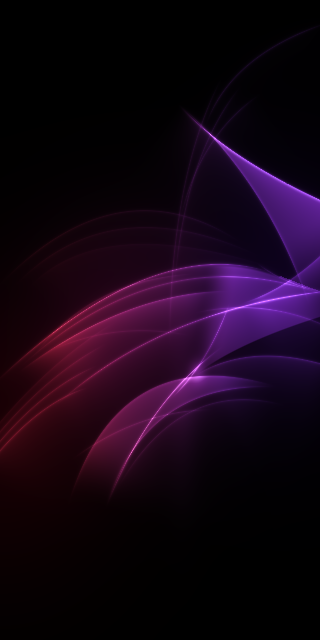
This background is drawn by a WebGL 1 fragment shader. Its source:

```glsl
precision highp float;
// Luminous silk veils sweeping over a dark ground, crimson to violet.
// Each edge is a quadratic Bezier: its signed distance gives a thin bright
// line and a soft veil on one side; pairs of edges enclose filled sheets.
uniform vec2 u_resolution;

const vec3 CRIMSON = vec3(0.74, 0.16, 0.28);
const vec3 MAGENTA = vec3(0.6, 0.18, 0.55);
const vec3 VIOLET = vec3(0.58, 0.21, 0.88);
const float EXPOSURE = 0.73;
const float LINE_WIDTH = 0.0027;
const float VEIL_DEPTH = 0.085;

vec2 bezier(vec2 a, vec2 b, vec2 c, float t) {
  return mix(mix(a, b, t), mix(b, c, t), t);
}

// Signed distance (positive right of travel) and parameter of nearest point
vec2 curve(vec2 p, vec2 a, vec2 b, vec2 c) {
  vec2 e = b - a, f = a - 2.0 * b + c, g = a - p;
  float k = 1.0 / dot(f, f);
  float kx = k * dot(e, f);
  float ky = k * (2.0 * dot(e, e) + dot(g, f)) / 3.0;
  float r = ky - kx * kx;
  float q = kx * (2.0 * kx * kx - 3.0 * ky) + k * dot(g, e);
  float h = q * q + 4.0 * r * r * r;
  float t;
  if (h >= 0.0) {
    vec2 x = 0.5 * (vec2(1.0, -1.0) * sqrt(h) - q);
    vec2 roots = sign(x) * pow(abs(x), vec2(1.0 / 3.0));
    t = clamp(roots.x + roots.y - kx, 0.0, 1.0);
  } else {
    float z = sqrt(-r);
    float v = acos(clamp(q / (2.0 * r * z), -1.0, 1.0)) / 3.0;
    float m = cos(v), n = sin(v) * sqrt(3.0);
    vec2 s = clamp(vec2(m + m, -n - m) * z - kx, 0.0, 1.0);
    t = distance(p, bezier(a, b, c, s.x)) < distance(p, bezier(a, b, c, s.y)) ? s.x : s.y;
  }
  vec2 away = p - bezier(a, b, c, t);
  vec2 along = mix(e, c - b, t);
  float side = along.y * away.x - along.x * away.y;
  return vec2(side < 0.0 ? -length(away) : length(away), t);
}

float taper(float t, float ends) {
  return smoothstep(0.0, ends, t) * smoothstep(0.0, ends, 1.0 - t);
}

// Bright line with a halo, and a veil fading away from it
float strand(vec2 p, vec2 a, vec2 b, vec2 c, float line, float veil) {
  vec2 k = curve(p, a, b, c);
  float d = abs(k.x);
  float glow = line * (exp(-d / LINE_WIDTH) + 0.13 * exp(-d / (5.0 * LINE_WIDTH)));
  float fill = veil * smoothstep(-LINE_WIDTH, LINE_WIDTH, k.x) * exp(-d / VEIL_DEPTH);
  return taper(k.y, 0.22) * (glow + fill);
}

// Filled area between two edges, brighter towards the first
float sheet(vec2 first, vec2 second, float soft) {
  float inside = smoothstep(-soft, soft, first.x) * smoothstep(-LINE_WIDTH, LINE_WIDTH, -second.x);
  float across = clamp(first.x / (abs(first.x) + abs(second.x) + 0.001), 0.0, 1.0);
  return inside * mix(1.0, 0.65, across) * taper(second.y, 0.3);
}

float haze(vec2 p, vec2 center, vec2 radius) {
  vec2 q = (p - center) / radius;
  return exp(-dot(q, q));
}

vec3 tint(float x) {
  return mix(mix(CRIMSON, MAGENTA, smoothstep(0.12, 0.52, x)), VIOLET, smoothstep(0.45, 0.8, x));
}

void main() {
  vec2 p = gl_FragCoord.xy / u_resolution * vec2(1.0, 2.0);
  float light = 0.0;

  // Faint outer arches, left streaks and rising wisps
  for (int n = 0; n < 3; n++) {
    float i = float(n);
    light += strand(p, vec2(-0.02 + 0.05 * i, 1.09), vec2(0.37 - 0.03 * i, 1.51 - 0.08 * i),
                    vec2(0.77 + 0.06 * i, 1.23 - 0.04 * i), 0.15 - 0.05 * i, 0.05);
    light += strand(p, vec2(0.53 + 0.015 * i, 0.9 + 0.2 * i), vec2(0.53 + 0.045 * i, 1.46 + 0.06 * i),
                    vec2(0.7 + 0.06 * i, 1.77 - 0.03 * i), 0.17, 0.03);
  }
  for (int n = 0; n < 4; n++) {
    float i = float(n);
    light += strand(p, vec2(-0.08, 0.49 + 0.03 * i), vec2(0.1 + 0.01 * i, 0.74 + 0.04 * i),
                    vec2(0.28 + 0.03 * i, 0.79 + 0.07 * i), 0.4 - 0.1 * i, 0.09);
  }
  light += strand(p, vec2(0.64, 1.6), vec2(0.72, 1.84), vec2(1.06, 1.94), 0.2, 0.02);

  // Upper right blade and the folded corner below it
  vec2 tip = vec2(0.555, 1.677);
  vec2 bladeB = vec2(0.742, 1.466), bladeC = vec2(1.2, 1.29);
  vec2 heelB = vec2(0.833, 1.44), heelC = vec2(0.97, 1.036);
  light += 0.68 * sheet(curve(p, tip, bladeB, bladeC), curve(p, tip, heelB, heelC), 0.004);
  light += strand(p, tip, bladeB, bladeC, 0.75, 0.2) + strand(p, tip, heelB, heelC, 0.4, 0.0);
  light += strand(p, vec2(0.75, 1.05), vec2(0.92, 1.1), vec2(1.08, 1.28), 0.3, 0.35);
  light += strand(p, vec2(0.8, 1.18), vec2(0.9, 1.1), vec2(1.06, 1.08), 0.3, 0.0);

  // Central arches
  vec2 crownA = vec2(-0.04, 0.78), crownB = vec2(0.48, 1.29), crownC = vec2(0.87, 1.14);
  light += strand(p, crownA, crownB, crownC, 0.7, 0.32);
  light += strand(p, vec2(0.05, 0.84), vec2(0.52, 1.285), vec2(1.06, 1.06), 0.4, 0.08);
  light += strand(p, vec2(0.1, 0.88), vec2(0.28, 1.13), vec2(0.62, 1.145), 0.2, 0.13);
  light += strand(p, vec2(0.05, 0.83), vec2(0.39, 1.09), vec2(0.72, 1.09), 0.45, 0.4);
  light += strand(p, vec2(0.15, 0.9), vec2(0.36, 1.0), vec2(0.6, 0.95), 0.16, 0.0);
  light += strand(p, vec2(0.16, 0.72), vec2(0.53, 1.065), vec2(1.14, 1.1), 0.65, 0.12);
  light += strand(p, vec2(0.6, 1.02), vec2(0.85, 1.08), vec2(1.08, 0.95), 0.25, 0.08);

  // Violet body hanging under the crown
  vec2 knot = vec2(0.6, 0.82);
  vec2 fold = curve(p, knot, vec2(0.76, 0.95), vec2(1.14, 1.05));
  float body = sheet(curve(p, knot, vec2(0.68, 0.95), vec2(0.69, 1.2)), fold, 0.05);
  light += 0.56 * body * smoothstep(0.0, 0.01, curve(p, crownA, crownB, crownC).x);

  // Lower petals and their bright crossing
  vec2 petalA = vec2(0.21, 0.41), petalB = vec2(0.365, 0.945), petalC = vec2(0.87, 0.79);
  vec2 hemA = vec2(0.33, 0.41), hemB = vec2(0.455, 0.815);
  light += 0.52 * sheet(curve(p, petalA, petalB, petalC), curve(p, hemA, hemB, petalC), 0.004);
  light += strand(p, petalA, petalB, petalC, 0.4, 0.08) + strand(p, hemA, hemB, petalC, 0.4, 0.05);
  light += strand(p, hemA, vec2(0.46, 0.75), vec2(0.7, 0.92), 0.65, 0.12);
  light += strand(p, vec2(0.53, 0.75), vec2(0.65, 0.86), vec2(0.72, 1.06), 0.45, 0.0);
  light += strand(p, vec2(0.36, 0.46), vec2(0.56, 0.83), vec2(0.9, 0.73), 0.2, 0.06);
  light += strand(p, vec2(0.22, 0.56), vec2(0.43, 0.72), vec2(0.67, 0.72), 0.25, 0.06);
  light += strand(p, knot, vec2(0.8, 0.95), vec2(1.1, 0.83), 0.35, 0.2);
  light += 0.5 * haze(p, vec2(0.617, 0.836), vec2(0.025, 0.035));

  // Ground haze, soft vertical beam, then tinted light with pale highlights
  vec3 color = vec3(0.09, 0.0, 0.012) * haze(p, vec2(0.0, 0.65), vec2(0.36, 0.45));
  color += vec3(0.11, 0.012, 0.08) * haze(p, vec2(0.4, 0.97), vec2(0.28, 0.33));
  color += vec3(0.04, 0.005, 0.1) * haze(p, vec2(0.92, 1.08), vec2(0.3, 0.4));
  light += 0.09 * haze(p, vec2(0.57, 0.75), vec2(0.045, 0.28));
  light *= EXPOSURE;
  color += tint(p.x) * light + vec3(0.6) * max(light - 0.65, 0.0);
  gl_FragColor = vec4(min(color, 1.0), 1.0);
}
```
